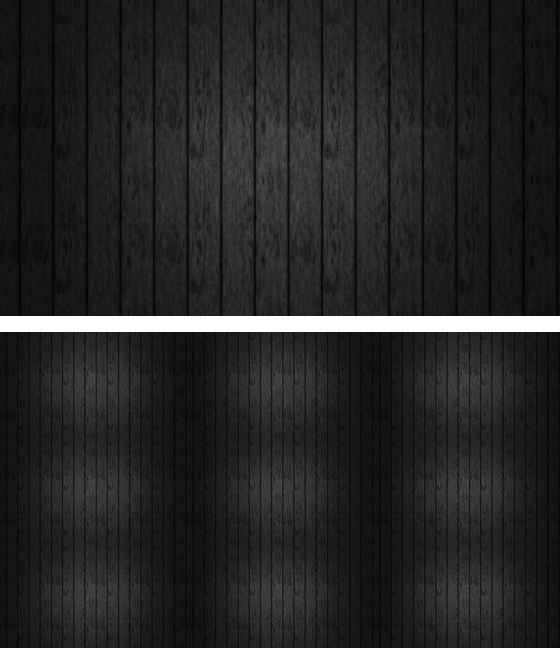
Top, the tile; bottom, the same tile 3 across and 3 down.
Reproduce this texture procedurally as a WebGL 2 fragment shader.

```glsl
#version 300 es
precision highp float;
// Dark charcoal wood: seventeen upright planks with streaked grain under a soft central glow.
uniform vec2 u_resolution;
out vec4 outColor;

const float TAU = 6.2831853;
const float PLANKS = 16.67; // sixteen full planks and one narrower one
const float ROWS = 2.35;    // grain periods over the height

float hash(vec3 p) {
    p = fract(p * vec3(0.1031, 0.1130, 0.0973));
    p += dot(p, p.yzx + 33.33);
    return fract((p.x + p.y) * p.z);
}

// Value noise that wraps vertically after cells.y rows.
float noise(vec2 p, vec2 cells, float seed) {
    p *= cells;
    vec2 i = floor(p);
    vec2 f = fract(p);
    f = f * f * (3.0 - 2.0 * f);
    float y0 = mod(i.y, cells.y);
    float y1 = mod(i.y + 1.0, cells.y);
    float low = mix(hash(vec3(i.x, y0, seed)), hash(vec3(i.x + 1.0, y0, seed)), f.x);
    float high = mix(hash(vec3(i.x, y1, seed)), hash(vec3(i.x + 1.0, y1, seed)), f.x);
    return mix(low, high, f.y);
}

// Brightness factor of the wood; p spans one plank and one grain period.
float woodGrain(vec2 p, float seed) {
    float warp = noise(p, vec2(3.0, 4.0), seed + 1.0);
    vec2 bent = p + vec2(0.2 * warp, 0.0);
    float fibre = noise(p, vec2(26.0, 24.0), seed + 2.0);
    float pores = noise(p, vec2(21.0, 64.0), seed + 3.0);
    float streak = noise(bent, vec2(13.0, 5.0), seed + 4.0);
    float rings = sin(TAU * (4.0 * p.x + 3.5 * warp));

    // Thin dark tears gather in worn patches.
    float patches = smoothstep(0.35, 0.75, noise(p, vec2(2.5, 4.0), seed + 5.0));
    float tears = smoothstep(0.5, 0.8, noise(bent, vec2(13.0, 15.0), seed + 6.0));

    return 1.03 + 0.3 * (fibre - 0.5) + 0.22 * (pores - 0.5)
        + 0.24 * (streak - 0.5) + 0.05 * rings - 0.28 * tears * patches;
}

// Chipped knot beside a joint; side is the signed distance from it.
float knot(float side, vec2 p) {
    float ragged = 0.5 * noise(p, vec2(14.0, 50.0), 91.0);
    float reach = length(vec2(side / 0.08, (fract(p.y) - 0.73) / 0.045)) + ragged;
    return 1.0 - smoothstep(0.5, 1.1, reach);
}

void main() {
    vec2 uv = gl_FragCoord.xy / u_resolution;
    float across = fract(uv.x - 0.0352) * PLANKS;
    float plank = floor(across);
    float width = min(1.0, PLANKS - plank);
    vec2 p = vec2(across - plank, uv.y * ROWS);

    // Four board designs alternate; the grain fades into its own start at the top.
    float kind = mod(plank, 4.0);
    float seed = 17.0 * kind + 5.0;
    float wrap = smoothstep(0.9, 1.0, uv.y);
    float wood = mix(woodGrain(p, seed), woodGrain(p - vec2(0.0, ROWS), seed), wrap);
    wood *= 0.95 + 0.1 * hash(vec3(kind, 7.0, 3.0));

    // Narrow joint with shaded shoulders and a faint lit edge.
    float side = p.x < 0.5 * width ? p.x : p.x - width;
    float edge = abs(side);
    float pixel = PLANKS / u_resolution.x;
    float joint = 1.0 - smoothstep(0.008, 0.018 + pixel, edge);
    wood *= 1.0 - 0.28 * exp(-edge * edge / 0.005);
    wood += 0.09 * exp(-pow((side - 0.085) / 0.025, 2.0));
    wood *= 1.0 - 0.68 * joint;

    // Knots sit on every fourth joint.
    float jointKind = mod(side < 0.0 ? plank + 1.0 : plank, 4.0);
    float hasKnot = 1.0 - step(0.5, abs(jointKind - 3.0));
    wood *= 1.0 - 0.6 * hasKnot * knot(side, p);

    // Periodic glow, brightest at the centre and level at the borders.
    vec2 glow = 0.5 - 0.5 * cos(TAU * uv);
    float light = 0.077 + 0.157 * glow.x * (0.45 + 0.55 * glow.y);
    outColor = vec4(vec3(light * wood), 1.0);
}
```
